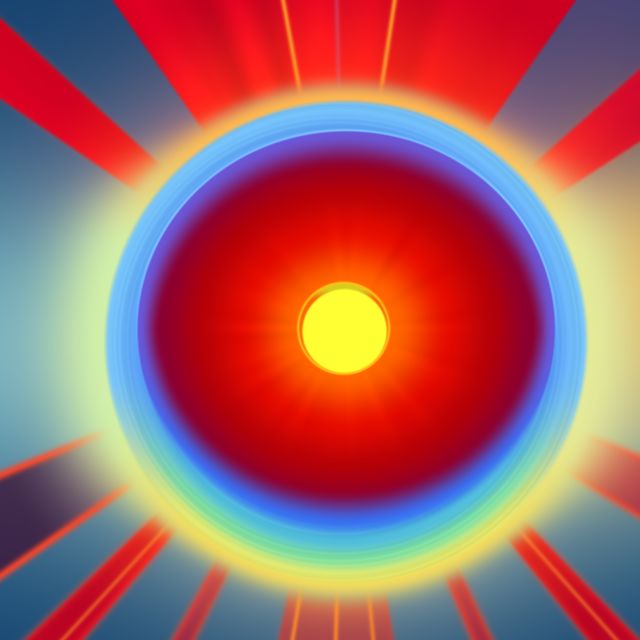
A WebGL 2 fragment shader for this background:

```glsl
#version 300 es
precision highp float;

#define RAY_CENTER vec2(0.538, 0.479)
#define DISC_CENTER vec2(0.541, 0.466)
#define DISC_RADIUS 0.376
#define CORE_CENTER vec2(0.541, 0.486)
#define CORE_RADII vec2(0.326, 0.309)
#define SUN_CENTER vec2(0.5385, 0.4823)
#define SUN_RADIUS 0.0665
#define RIM_CENTER vec2(0.537, 0.487)
#define RIM_RADIUS 0.071

uniform vec2 u_resolution;
out vec4 fragColor;

// Beams: angle clockwise from up, half width (degrees), opacity, edge glow
const vec4 BEAMS[10] = vec4[10](
    vec4(0.0, 34.8, 1.0, 0.0), vec4(-51.6, 4.1, 1.0, 0.1),
    vec4(52.6, 4.4, 0.9, 0.1), vec4(-118.8, 6.4, 0.75, 0.9),
    vec4(-136.7, 2.8, 0.95, 0.35), vec4(-152.3, 1.5, 0.6, 0.4),
    vec4(-178.5, 10.6, 0.7, 0.15), vec4(155.8, 1.5, 0.65, 0.4),
    vec4(138.8, 2.7, 0.95, 0.3), vec4(117.2, 4.5, 0.6, 0.6));

// Thin streaks: angle, brightness
const vec2 STREAKS[8] = vec2[8](
    vec2(-10.4, 1.0), vec2(8.6, 1.0), vec2(-1.3, 0.35), vec2(-170.4, 0.8),
    vec2(-178.4, 0.8), vec2(174.6, 0.7), vec2(-137.4, 0.5), vec2(138.4, 0.5));

float hash(float n) { return fract(sin(n * 91.7) * 4375.5); }

float noise(float x) {
    float f = fract(x);
    return mix(hash(floor(x)), hash(floor(x) + 1.0), f * f * (3.0 - 2.0 * f));
}

float bell(float x, float width) { return exp(-x * x / (width * width)); }

float angleGap(float a, float b) { return abs(mod(a - b + 180.0, 360.0) - 180.0); }

vec3 skyColor(vec2 p, float gap) {
    vec3 sky = mix(vec3(0.06, 0.25, 0.43), vec3(0.44, 0.70, 0.77), bell(p.y - 0.46, 0.28));
    sky = mix(sky, vec3(0.25, 0.25, 0.45), smoothstep(0.6, 0.95, p.x) * smoothstep(0.65, 0.9, p.y));
    sky = mix(sky, vec3(1.0, 0.70, 0.24), smoothstep(0.78, 0.97, p.x) * bell(p.y - 0.53, 0.23));
    vec3 mist = mix(vec3(0.66, 0.70, 0.66), vec3(0.88, 0.50, 0.53), smoothstep(0.55, 0.8, p.y));
    return mix(sky, mist, 0.85 * exp(-max(gap, 0.0) / 0.11));
}

vec3 addBeams(vec3 col, vec2 p, float gap) {
    vec2 q = p - RAY_CENTER;
    float r = length(q);
    float angle = degrees(atan(q.x, q.y));
    float start = smoothstep(0.005, 0.045, gap);
    vec3 red = mix(vec3(1.0, 0.14, 0.10), vec3(0.83, 0.0, 0.13), smoothstep(0.02, 0.22, gap));
    red *= 0.9 + 0.18 * noise(angle * 0.22 + 40.0);
    for (int i = 0; i < 10; i++) {
        vec4 beam = BEAMS[i];
        float arc = radians(angleGap(angle, beam.x) - beam.y) * r;
        float body = smoothstep(0.004, -0.004, arc) * beam.z * start;
        vec3 fill = red;
        if (i == 3) fill = mix(vec3(0.55, 0.42, 0.46), vec3(0.24, 0.06, 0.20), smoothstep(0.03, 0.2, gap));
        if (i == 6) fill = mix(vec3(1.0, 0.40, 0.18), vec3(0.82, 0.20, 0.18), smoothstep(0.0, 0.1, gap));
        col = mix(col, fill, body);
        col = mix(col, vec3(0.98, 0.27, 0.16), bell(arc, 0.007) * beam.w * start);
    }
    for (int i = 0; i < 8; i++) {
        float arc = radians(angleGap(angle, STREAKS[i].x)) * r;
        vec3 tint = i == 2 ? vec3(0.75, 0.45, 0.65) : vec3(1.0, 0.55, 0.16);
        col = mix(col, tint, bell(arc, 0.004) * STREAKS[i].y * start);
    }
    return col;
}

vec3 addHalo(vec3 col, float gap, vec2 dir) {
    float side = smoothstep(0.9, 0.3, abs(dir.y - 0.03));
    vec3 pale = mix(vec3(0.82, 0.94, 0.66), vec3(0.90, 0.92, 0.60), smoothstep(0.0, 1.0, dir.x));
    vec3 warm = mix(vec3(0.95, 0.86, 0.36), vec3(1.0, 0.72, 0.30), smoothstep(-0.4, 0.6, dir.y));
    float d = max(gap, 0.0);
    return mix(col, mix(warm, pale, side), bell(d, mix(0.028, 0.085, side)));
}

// Blue ring, turning green and yellow toward the bottom
vec3 ringColor(float radius, vec2 dir) {
    float low = smoothstep(-0.1, -0.8, dir.y);
    float t = radius / DISC_RADIUS;
    vec3 blue = mix(vec3(0.34, 0.61, 0.96), vec3(0.45, 0.75, 0.97), smoothstep(0.84, 0.98, t));
    vec3 base = mix(vec3(0.23, 0.53, 0.92), vec3(0.32, 0.74, 0.86), smoothstep(0.75, 0.83, t));
    base = mix(base, vec3(0.50, 0.88, 0.63), smoothstep(0.83, 0.91, t));
    base = mix(base, vec3(0.88, 0.90, 0.42), smoothstep(0.90, 0.98, t));
    return mix(blue, base, low) + 0.05 * (noise(radius * 260.0 + dir.x * 3.0) - 0.5);
}

vec3 coreColor(float e, vec2 dir) {
    float low = smoothstep(0.1, -0.8, dir.y);
    float band = mix(0.11, 0.19, abs(dir.y));
    vec3 rim = mix(vec3(0.42, 0.34, 0.84), vec3(0.22, 0.43, 0.95), low);
    vec3 col = mix(vec3(1.0, 0.40, 0.0), vec3(0.90, 0.04, 0.0), smoothstep(0.22, 0.52, e));
    col = mix(col, vec3(0.70, 0.0, 0.03), smoothstep(0.46, 0.74, e));
    col = mix(col, vec3(0.54, 0.0, 0.19), smoothstep(0.68, 0.9, e));
    col += vec3(0.05, 0.03, 0.0) * (noise(atan(dir.x, dir.y) * 9.0 + 50.0) - 0.5) * bell(e - 0.4, 0.2);
    return mix(col, rim, smoothstep(1.0 - band, 0.99, e));
}

vec3 addSun(vec3 col, vec2 p, float px) {
    float body = length(p - SUN_CENTER) - SUN_RADIUS;
    float rim = length(p - RIM_CENTER) - RIM_RADIUS;
    vec3 cap = mix(vec3(0.98, 0.40, 0.02), vec3(0.84, 0.80, 0.12), smoothstep(0.53, 0.55, p.y));
    col = mix(col, cap, smoothstep(px, -px, rim));
    col = mix(col, vec3(1.0, 1.0, 0.20), smoothstep(0.002, -0.003, body));
    return mix(col, vec3(1.0, 0.76, 0.08), 0.9 * bell(rim, 0.0022));
}

void main() {
    float size = min(u_resolution.x, u_resolution.y);
    vec2 p = (gl_FragCoord.xy - 0.5 * u_resolution) / size + 0.5;
    float px = 1.0 / size;
    vec2 q = p - DISC_CENTER;
    float radius = length(q);
    vec2 dir = q / max(radius, 0.0001);
    float gap = radius - DISC_RADIUS;

    // Surroundings
    vec3 col = addHalo(addBeams(skyColor(p, gap), p, gap), gap, dir);

    // Ring and glowing core
    col = mix(col, ringColor(radius, dir), smoothstep(0.005, -0.006, gap));
    vec2 c = (p - CORE_CENTER) / CORE_RADII;
    float e = length(c);
    vec2 coreDir = c / max(e, 0.0001);
    float soft = mix(0.006, 0.045, smoothstep(-0.2, -0.9, coreDir.y));
    col = mix(col, coreColor(e, coreDir), smoothstep(1.0 + soft, 1.0 - soft, e));
    col += 0.12 * bell(e - 1.005, 0.007) * smoothstep(-0.3, 0.6, coreDir.y);

    fragColor = vec4(clamp(addSun(col, p, px), 0.0, 1.0), 1.0);
}
```
